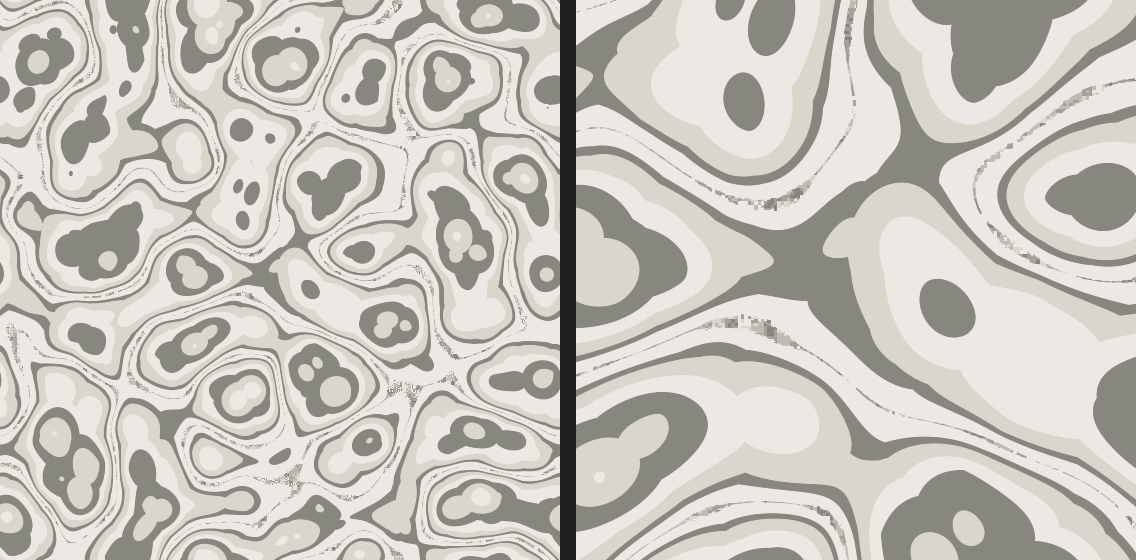
Left: the whole. Right: its middle third, enlarged.
Write a WebGL 2 fragment shader that draws this texture.

```glsl
#version 300 es
precision highp float;
// Tiling contour bands around lobed islands, parted by pale channels with broken seams.

uniform vec2 u_resolution;
out vec4 outColor;

const float TAU = 6.2831853;
const vec3 CREAM = vec3(0.93, 0.91, 0.89);
const vec3 BEIGE = vec3(0.85, 0.84, 0.80);
const vec3 GRAY = vec3(0.53, 0.53, 0.50);

// Heights at which the next colour of the cycle begins
const int BANDS = 6;
const float EDGES[BANDS] = float[](0.32, 0.48, 0.84, 1.28, 1.92, 2.58);
const vec3 CYCLE[3] = vec3[](CREAM, GRAY, BEIGE);

const vec2 ISLAND_WAVES = vec2(2.5, 5.5);   // lowest and highest repeats
const vec2 WOBBLE_WAVES = vec2(8.0, 13.0);
const float WOBBLE = 0.09;
const float LOBE_GRID = 14.0;
const float LOBE_DEPTH = 0.9;
const float LOBE_MEAN = 0.45;
const float SEAM_MIN = 0.015;
const float SEAM_MAX = 0.095;
const float SEAM_GAPS = 0.28;
const float COARSE_GRID = 128.0;
const float FINE_GRID = 512.0;

vec2 hash2(vec2 p) {
  vec3 q = fract(p.xyx * vec3(0.1031, 0.1030, 0.0973));
  q += dot(q, q.yzx + 33.33);
  return fract((q.xx + q.yz) * q.zy);
}

// Layered sines with whole repeats, unit variance
float waves(vec2 uv, int count, vec2 repeats, float seed) {
  float sum = 0.0;
  for (int i = 0; i < count; i++) {
    float n = float(i);
    float angle = 0.5 * TAU * (n + 0.5) / float(count);
    float radius = mix(repeats.x, repeats.y, fract(n * 0.618 + 0.3));
    vec2 k = round(radius * vec2(cos(angle), sin(angle)));
    float phase = hash2(vec2(n + 1.0, seed)).x;
    sum += sin(TAU * (dot(k, uv) + phase));
  }
  return sum * sqrt(2.0 / float(count));
}

// Distance to the nearest point of a wrapped, jittered grid
float cellular(vec2 uv) {
  vec2 p = uv * LOBE_GRID;
  vec2 cell = floor(p);
  float nearest = 4.0;
  for (int y = -1; y <= 1; y++) {
    for (int x = -1; x <= 1; x++) {
      vec2 c = cell + vec2(x, y);
      vec2 offset = c + hash2(mod(c, LOBE_GRID) + 7.0) - p;
      nearest = min(nearest, dot(offset, offset));
    }
  }
  return sqrt(nearest);
}

vec2 blockHash(vec2 uv, float grid) {
  return hash2(mod(floor(uv * grid), grid) + 3.0);
}

void main() {
  vec2 uv = gl_FragCoord.xy / u_resolution;

  // Height above the channels, which follow the zero line of the waves
  float field = waves(uv, 24, ISLAND_WAVES, 5.0)
              + WOBBLE * waves(uv, 12, WOBBLE_WAVES, 19.0);
  float lobes = 1.0 + LOBE_DEPTH * (LOBE_MEAN - cellular(uv));
  float height = abs(field) * lobes;
  float soft = max(0.5 * fwidth(field * lobes), 1e-4);

  // Contour bands
  vec3 color = CREAM;
  for (int i = 0; i < BANDS; i++) {
    float inside = smoothstep(EDGES[i] - soft, EDGES[i] + soft, height);
    color = mix(color, CYCLE[(i + 1) % 3], inside);
  }

  // Broken, blocky seam along the channel centre
  vec2 coarse = blockHash(uv, COARSE_GRID);
  vec2 fine = blockHash(uv, FINE_GRID);
  float patches = waves(uv, 10, WOBBLE_WAVES, 41.0);
  float reach = mix(SEAM_MIN, SEAM_MAX, smoothstep(-0.4, 1.0, patches));
  reach *= 0.6 + 0.6 * fine.x;
  float seam = 1.0 - smoothstep(reach - soft, reach + soft, height);
  seam *= step(SEAM_GAPS, mix(coarse.x, fine.y, 0.3));
  float tone = floor(4.0 * mix(coarse.y, fine.y, 0.35)) / 3.0;
  color = mix(color, mix(GRAY, BEIGE, tone), seam);

  outColor = vec4(color, 1.0);
}
```
